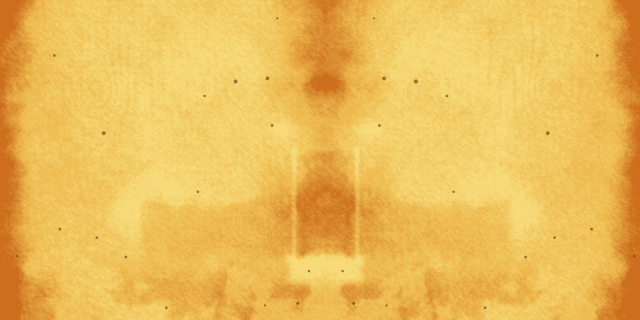
Write a WebGL 2 fragment shader that draws this texture.

```glsl
#version 300 es
precision highp float;
// Aged golden paper: mirrored stains, burnt side edges, worn patches and fine grain.

uniform vec2 u_resolution;
out vec4 fragColor;

const vec3 PALE = vec3(0.967, 0.858, 0.478);
const vec3 GOLD = vec3(0.930, 0.730, 0.310);
const vec3 BURNT = vec3(0.800, 0.430, 0.115);
const vec3 SPECK = vec3(0.400, 0.200, 0.050);
const float FOLD_X = 1.018; // mirror axis, in canvas heights

float hash(vec2 p) {
  return fract(sin(dot(p, vec2(127.1, 311.7))) * 43758.5453);
}

float noise(vec2 p) {
  vec2 i = floor(p), f = fract(p);
  f = f * f * (3.0 - 2.0 * f);
  return mix(mix(hash(i), hash(i + vec2(1, 0)), f.x),
             mix(hash(i + vec2(0, 1)), hash(i + vec2(1, 1)), f.x), f.y);
}

float fbm(vec2 p) {
  float sum = 0.0, amp = 0.5;
  for (int i = 0; i < 5; i++) {
    sum += amp * noise(p);
    p = mat2(1.6, 1.2, -1.2, 1.6) * p + 7.3;
    amp *= 0.5;
  }
  return sum / 0.97;
}

// Soft elliptical spot
float spot(vec2 p, vec2 center, vec2 radius) {
  vec2 q = (p - center) / radius;
  return exp(-dot(q, q));
}

// Soft-edged rectangle
float panel(vec2 p, vec2 center, vec2 halfSize, float soft) {
  vec2 q = abs(p - center) - halfSize;
  return smoothstep(soft, -soft, q.x) * smoothstep(soft, -soft, q.y);
}

// Dark stains along the fold
float foldStain(vec2 m, vec2 w, float mottle) {
  float s = 0.28 * panel(w, vec2(0.0, 0.90), vec2(0.15, 0.24), 0.09);
  s += 0.22 * spot(w, vec2(0.0, 0.95), vec2(0.07, 0.30));
  s += 0.22 * spot(w, vec2(0.03, 0.735), vec2(0.07, 0.03));
  s += 0.22 * exp(-pow(m.x / 0.05, 2.0)) * smoothstep(0.15, 0.3, m.y);
  s += 0.24 * panel(w, vec2(0.0, 0.37), vec2(0.09, 0.16), 0.015);
  s += 0.16 * spot(w, vec2(0.0, 0.38), vec2(0.09, 0.06));
  s += 0.24 * panel(w, vec2(0.0, 0.36), vec2(0.17, 0.13), 0.07);
  return s * (0.55 + 0.9 * mottle);
}

// Pale rubbed areas
float rubbed(vec2 m, vec2 w, float mottle) {
  float s = 0.26 * panel(m, vec2(0.098, 0.36), vec2(0.006, 0.18), 0.008);
  s += 0.25 * spot(w, vec2(0.145, 0.59), vec2(0.035, 0.025));
  s += 0.30 * panel(w, vec2(0.0, 0.17), vec2(0.12, 0.035), 0.025);
  s += 0.24 * spot(w, vec2(0.61, 0.33), vec2(0.07, 0.06));
  s += 0.18 * spot(w, vec2(0.52, 0.42), vec2(0.10, 0.04));
  return s * (0.4 + 1.2 * mottle);
}

// Blotched lower part of the sheet
float lowerStain(vec2 w, float mottle) {
  float blotch = smoothstep(0.42, 0.58, mottle);
  float s = 0.17 * panel(w, vec2(0.33, 0.29), vec2(0.25, 0.08), 0.02);
  s += 0.24 * blotch * smoothstep(0.24, 0.10, w.y);
  s += 0.20 * panel(w, vec2(0.0, 0.04), vec2(0.36, 0.07), 0.04);
  s += 0.18 * panel(w, vec2(0.87, 0.10), vec2(0.04), 0.02);
  return s;
}

// Burnt left and right borders, broader toward the corners
float edgeBurn(float edge, float y, float wobble) {
  float corner = pow(abs(2.0 * y - 1.0), 3.0);
  float e = max(edge - 0.025 * corner + 0.10 * wobble, 0.0);
  return 0.42 * smoothstep(0.11, 0.0, e) + 0.46 * exp(-e / 0.12);
}

// Sparse dark flecks, one at most per cell
float flecks(vec2 p, float cells) {
  vec2 id = floor(p * cells), f = fract(p * cells);
  vec2 center = 0.2 + 0.6 * vec2(hash(id + 3.1), hash(id + 8.7));
  float radius = mix(0.02, 0.05, hash(id + 5.3));
  float blob = smoothstep(radius + 0.025, radius - 0.01, length(f - center));
  return blob * step(0.86, hash(id + 1.9));
}

void main() {
  vec2 p = gl_FragCoord.xy / u_resolution.y;
  float width = u_resolution.x / u_resolution.y;
  vec2 m = vec2(abs(p.x - FOLD_X), p.y);

  // Warped coordinates roughen every stain outline
  vec2 warp = vec2(fbm(m * 13.0), fbm(m * 13.0 + 31.0)) - 0.5;
  vec2 w = m + 0.09 * warp;
  float mottle = fbm(m * 11.0 + 4.0);
  float cloud = fbm(m * 4.0 + 17.0);

  float tone = 0.14 + 0.22 * (cloud - 0.5) + 0.20 * (mottle - 0.5);
  tone += 0.05 * smoothstep(0.6, 0.1, m.y);
  tone += foldStain(m, w, mottle) + lowerStain(w, mottle);
  tone += edgeBurn(min(p.x, width - p.x), p.y, warp.x);
  tone -= rubbed(m, w, mottle);

  // Faint winding ornament in the upper halves
  float winding = 0.5 + 0.5 * sin(38.0 * noise(m * 7.0) + 9.0 * m.x);
  tone += 0.07 * (smoothstep(0.55, 0.9, winding) - 0.3) * spot(m, vec2(0.64, 0.77), vec2(0.28, 0.19));

  // Paper grain and slanted fibres
  tone += 0.16 * (noise(p * 190.0) - 0.5);
  tone += 0.14 * (noise(mat2(0.8, 0.6, -0.6, 0.8) * p * vec2(80.0, 150.0)) - 0.5);

  tone = clamp(tone, 0.0, 1.0);
  vec3 color = mix(PALE, GOLD, smoothstep(0.0, 0.4, tone) * 0.4 + min(tone / 0.4, 1.0) * 0.6);
  color = mix(color, BURNT, clamp((tone - 0.4) / 0.6, 0.0, 1.0));
  color = mix(color, SPECK, 0.6 * flecks(m, 9.0));
  fragColor = vec4(color, 1.0);
}
```
